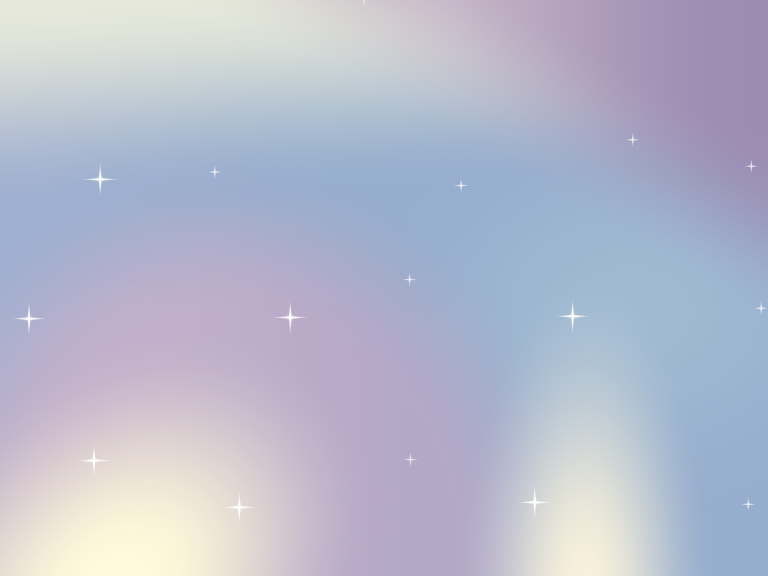
Write a WebGL 1 fragment shader that draws this background.

```glsl
precision highp float;
uniform vec2 u_resolution;

vec3 hash3(vec2 cell) {
  vec3 h = fract(cell.xyx * vec3(0.1031, 0.1030, 0.0973));
  h += dot(h, h.yxz + 33.33);
  return fract((h.xxy + h.yzz) * h.zyx);
}

// 1 inside the inner radius, fading to 0 at the outer one
float softDisc(vec2 q, float inner, float outer) {
  return 1.0 - smoothstep(inner, outer, length(q));
}

float arm(vec2 d, float reach, float pixel) {
  d = abs(d);
  float taper = max(1.0 - d.x / reach, 0.0);
  float halfWidth = (0.0011 + 0.05 * reach) * taper;
  return sqrt(taper) * clamp((halfWidth - d.y) / pixel + 0.5, 0.0, 1.0);
}

float sparkle(vec2 d, float reach, float pixel) {
  float glow = 0.45 * exp(-dot(d, d) / (0.03 * reach * reach));
  return max(max(arm(d, reach, pixel), arm(d.yx, reach, pixel)), glow);
}

// One four-pointed star per jittered grid cell
float stars(vec2 p, float pixel) {
  float size = 0.29;
  vec2 cell = floor(p / size);
  vec3 rnd = hash3(cell + 17.0);
  vec2 center = (cell + 0.17 + 0.66 * rnd.xy) * size;
  float large = step(0.66, rnd.z);
  return sparkle(p - center, mix(0.0125, 0.029, large), pixel) * mix(0.8, 1.0, large);
}

vec3 pastelSky(vec2 p) {
  // Blue sweep, paler toward the right
  vec3 color = mix(vec3(0.59, 0.68, 0.805), vec3(0.63, 0.73, 0.825),
                   softDisc((p - vec2(1.1, 0.46)) / vec2(0.4, 0.3), 0.0, 1.2));
  color = mix(color, vec3(0.64, 0.69, 0.82), 0.7 * (1.0 - smoothstep(0.0, 0.5, p.x)));

  // Pale haze along the top
  float haze = smoothstep(0.66, 1.02, p.y + 0.05 * (0.5 - p.x));
  color = mix(color, vec3(0.90, 0.91, 0.855), haze);

  // Mauve corner, upper right
  vec3 mauve = mix(vec3(0.77, 0.71, 0.78), vec3(0.615, 0.55, 0.70),
                   smoothstep(0.7, 1.3, p.x));
  color = mix(color, mauve, smoothstep(1.02, 1.30, dot(p, vec2(0.48, 0.87))));

  // Lavender dome, lower left
  vec3 lavender = mix(vec3(0.755, 0.69, 0.795), vec3(0.71, 0.66, 0.78),
                      smoothstep(0.2, 0.75, p.x));
  color = mix(color, lavender, softDisc((p - vec2(0.40, 0.03)) / vec2(0.5, 0.57), 0.74, 1.24));

  // Cream glows at the lower edge
  vec2 q = p - vec2(0.2, -0.02);
  q.y -= 0.3 * q.x;
  color = mix(color, vec3(1.0, 0.98, 0.855), softDisc(q / vec2(0.28, 0.26), 0.15, 1.65));
  q = (p - vec2(1.015, -0.03)) / vec2(0.14, 0.34);
  return mix(color, vec3(0.97, 0.945, 0.86), softDisc(q, 0.05, 1.65));
}

void main() {
  vec2 p = gl_FragCoord.xy / u_resolution.y;
  vec3 color = mix(pastelSky(p), vec3(1.0), stars(p, 1.0 / u_resolution.y));
  gl_FragColor = vec4(color, 1.0);
}
```
